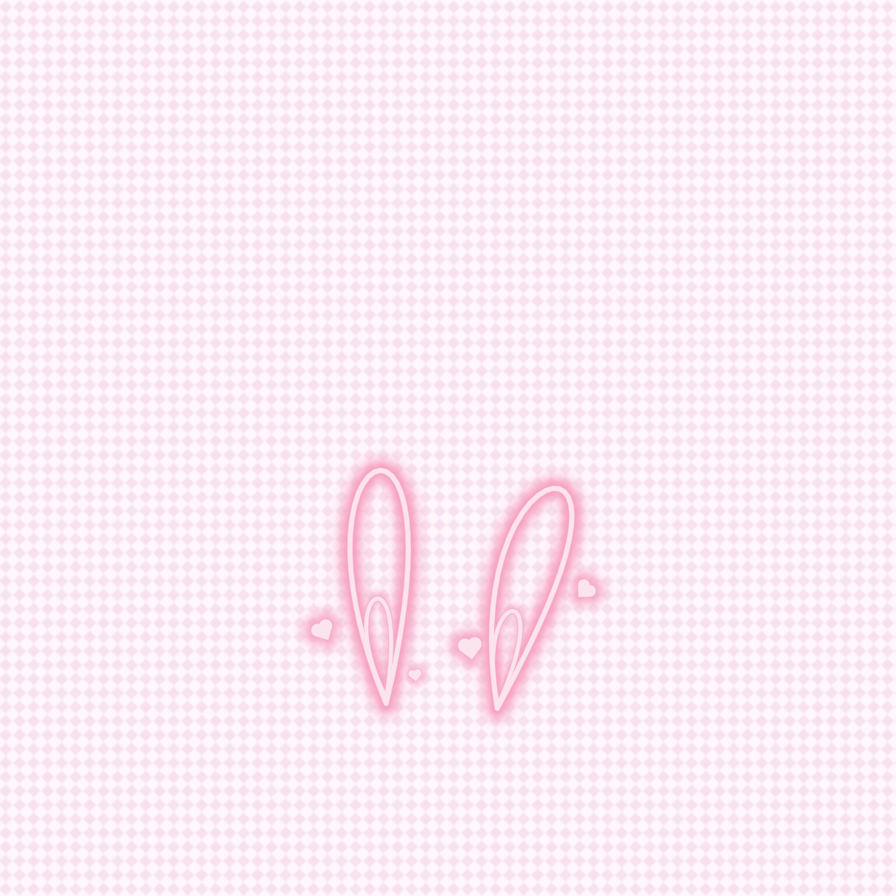
A three.js fragment shader for this background:

```glsl
// Pale pink diamond weave with two glowing, petal-like neon ears and four hearts.
// Ears are teardrop curves measured segment by segment; hearts are distance
// functions. The distances drive the soft halos and the crisp pale strokes.
varying vec2 vUv;

const float CELLS = 64.0;
const int SEGMENTS = 40;
const float PI = 3.14159;
const float SOFT = 0.0011;

const vec3 MILK = vec3(1.0, 0.967, 0.992);
const vec3 BLUSH = vec3(0.968, 0.885, 0.938);
const vec3 NEON = vec3(0.965, 0.59, 0.725);
const vec3 RIM = vec3(0.92, 0.64, 0.745);
const vec3 STROKE = vec3(0.985, 0.895, 0.935);

float segmentDistance(vec2 p, vec2 a, vec2 b) {
  vec2 ab = b - a;
  float h = clamp(dot(p - a, ab) / max(dot(ab, ab), 1e-9), 0.0, 1.0);
  return length(p - a - ab * h);
}

// Point on a teardrop that is pointed at the tip and round at the crown.
vec2 teardropPoint(float t, vec2 tip, vec2 crown, float halfWidth, float bend) {
  vec2 axis = crown - tip;
  vec2 side = normalize(vec2(axis.y, -axis.x));
  float along = 0.5 - 0.5 * cos(t);
  float across = halfWidth * sin(t) * sin(0.5 * t) / 0.77;
  return tip + axis * along + side * (across - bend * 4.0 * along * (1.0 - along));
}

// Unsigned distance to the teardrop outline.
float teardropDistance(vec2 p, vec2 tip, vec2 crown, float halfWidth, float bend) {
  float d = 1.0;
  vec2 previous = tip;
  for (int i = 1; i <= SEGMENTS; i++) {
    float t = 2.0 * PI * float(i) / float(SEGMENTS);
    vec2 next = teardropPoint(t, tip, crown, halfWidth, bend);
    d = min(d, segmentDistance(p, previous, next));
    previous = next;
  }
  return d;
}

// Signed distance to a heart of the given height, turned by angle.
float heartDistance(vec2 p, vec2 center, float size, float angle) {
  vec2 q = (p - center) / size;
  float c = cos(angle);
  float s = sin(angle);
  q = vec2(abs(c * q.x + s * q.y), c * q.y - s * q.x + 0.55);
  float d;
  if (q.x + q.y > 1.0) {
    d = length(q - vec2(0.25, 0.75)) - 0.3536;
  } else {
    vec2 toNotch = q - vec2(0.0, 1.0);
    vec2 toEdge = q - 0.5 * max(q.x + q.y, 0.0);
    d = sqrt(min(dot(toNotch, toNotch), dot(toEdge, toEdge))) * sign(q.x - q.y);
  }
  return d * size;
}

float halo(float d, float radius) {
  float r = max(d, 0.0) / radius;
  return exp(-r * r);
}

float cover(float d) {
  return 1.0 - smoothstep(-SOFT, SOFT, d);
}

// Rows of soft diamonds whose corners touch, with faint uneven tinting.
vec3 diamondWeave(vec2 uv) {
  vec2 grid = uv * CELLS + vec2(0.1, 0.0);
  vec2 cell = floor(grid);
  vec2 q = abs(fract(grid) - 0.5);
  float diamond = 1.0 - smoothstep(0.28, 0.64, q.x + q.y);
  float tint = sin(cell.x * 2.1 + sin(cell.y * 1.7)) * sin(cell.y * 2.6 + cell.x * 0.8);
  vec3 dotColor = BLUSH + vec3(-0.004, 0.008, 0.002) * tint;
  return mix(MILK, dotColor, diamond);
}

void main() {
  vec2 p = vUv;
  vec3 color = diamondWeave(p);

  // Outer ears and the small inner folds.
  float ears = min(
    teardropDistance(p, vec2(0.431, 0.215), vec2(0.4245, 0.475), 0.0326, 0.004),
    teardropDistance(p, vec2(0.555, 0.2095), vec2(0.624, 0.4545), 0.0335, 0.0075));
  float folds = min(
    teardropDistance(p, vec2(0.431, 0.221), vec2(0.421, 0.332), 0.0137, 0.002),
    teardropDistance(p, vec2(0.556, 0.213), vec2(0.573, 0.318), 0.0135, 0.002));

  // Hearts scattered beside the ears.
  float hearts = min(
    min(heartDistance(p, vec2(0.361, 0.2955), 0.0205, 0.5),
        heartDistance(p, vec2(0.525, 0.276), 0.022, 0.15)),
    heartDistance(p, vec2(0.6525, 0.341), 0.0185, -0.75));
  float tinyHeart = heartDistance(p, vec2(0.4635, 0.246), 0.012, 0.15);

  // Pink halos.
  float glow = max(0.92 * halo(ears, 0.0135), 0.6 * halo(folds, 0.009));
  glow = max(glow, 0.68 * halo(hearts, 0.011));
  glow = max(glow, 0.5 * halo(tinyHeart, 0.007));
  color = mix(color, NEON, glow);

  // Pale strokes with a thin rosy rim, then the filled hearts.
  float lines = min(ears - 0.0029, folds - 0.0023);
  float shapes = min(lines, min(hearts, tinyHeart));
  color = mix(color, RIM, 0.45 * cover(shapes - 0.0011));
  color = mix(color, STROKE, cover(shapes));

  gl_FragColor = vec4(color, 1.0);
}
```
